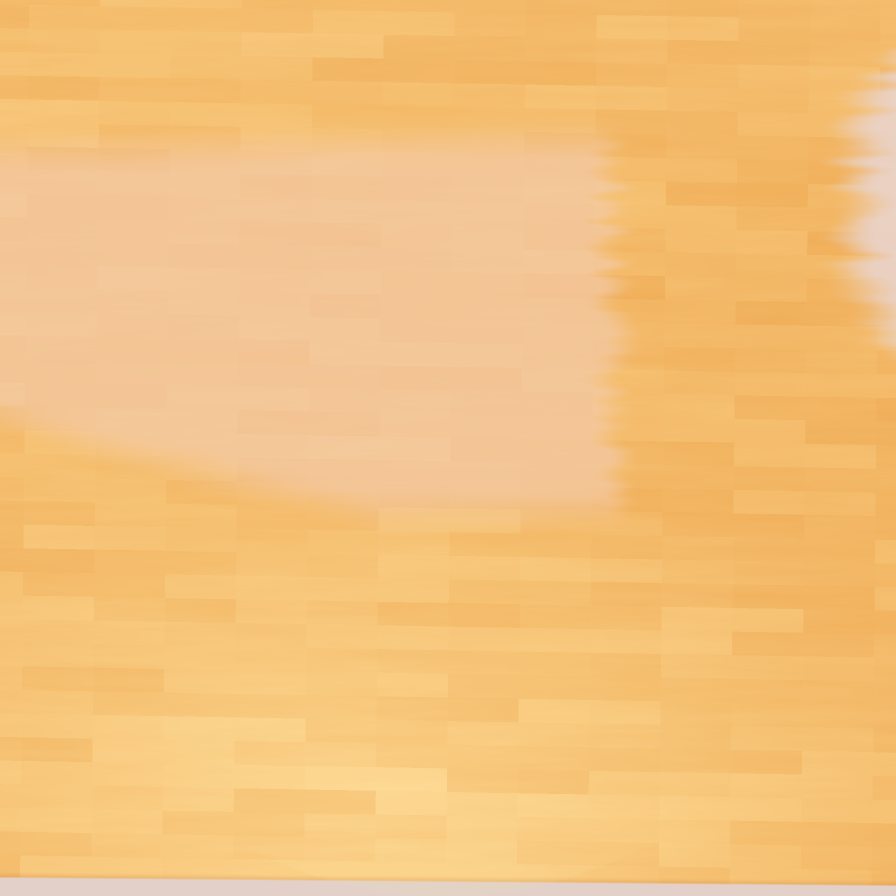
This texture is drawn by a Shadertoy shader. Its source:

```glsl
// A warm parquet floor seen from above, with two pale window reflections.
// Planks come from a slightly skewed grid with hashed tones and stretched grain;
// soft masks with ragged rims lay the reflections, a glow and a skirting board on top.

const vec3 DARK_WOOD  = vec3(0.948, 0.708, 0.383);
const vec3 LIGHT_WOOD = vec3(0.985, 0.830, 0.550);
const vec3 PINK_SHEEN = vec3(0.955, 0.800, 0.685);
const vec3 PALE_SHEEN = vec3(0.915, 0.825, 0.785);
const vec3 SKIRTING   = vec3(0.890, 0.820, 0.790);

const float ROW_HEIGHT = 0.02637;
const float CELL_WIDTH = 0.0792;

float hash(vec2 p) {
    vec3 q = fract(vec3(p.xyx) * 0.1031);
    q += dot(q, q.yzx + 33.33);
    return fract((q.x + q.y) * q.z);
}

float noise(vec2 p) {
    vec2 i = floor(p), f = fract(p);
    f = f * f * (3.0 - 2.0 * f);
    float low  = mix(hash(i), hash(i + vec2(1, 0)), f.x);
    float high = mix(hash(i + vec2(0, 1)), hash(i + vec2(1, 1)), f.x);
    return mix(low, high, f.y);
}

// Signed fibre pattern, stretched along the planks.
float grain(vec2 p) {
    float sum = 0.0, amp = 0.5;
    vec2 freq = vec2(7.0, 75.0);
    for (int i = 0; i < 4; i++) {
        sum += amp * (noise(p * freq + float(i) * 17.0) - 0.5);
        freq *= 2.03;
        amp *= 0.6;
    }
    return sum;
}

// Signed tone of the plank under p; neighbouring rows are staggered by half a plank.
float plankTone(vec2 p) {
    float down = 1.0 - p.y;
    float row  = floor((down - 0.0841 - 0.0175 * p.x) / ROW_HEIGHT);
    float cell = floor((p.x - 0.0326 + 0.0104 * down) / CELL_WIDTH);
    float stagger = 1.0 - mod(row, 2.0);
    float plank = floor((cell + stagger) * 0.5);
    float wide  = hash(vec2(plank, row) + 41.0) - 0.5;
    float small = hash(vec2(cell, row) + 97.0) - 0.5;
    return 0.8 * wide + 0.2 * small;
}

// Averages four samples so that plank edges stay smooth.
float smoothTone(vec2 p, float pixel) {
    float sum = 0.0;
    for (int i = 0; i < 4; i++) {
        vec2 corner = vec2(i % 2, i / 2) - 0.5;
        sum += plankTone(p + corner * pixel * 0.5);
    }
    return sum * 0.25;
}

// One below the edge, zero above it, with a soft step between.
float below(float edge, float softness, float v) {
    return 1.0 - smoothstep(edge - softness, edge + softness, v);
}

// Broad light on the wood: a glow at the bottom, dimmer on the right.
float floorLight(vec2 p) {
    vec2 g = (p - vec2(0.42, 0.06)) / vec2(0.50, 0.32);
    float glow = exp(-dot(g, g));
    return 0.06 + 0.75 * glow + 0.15 * smoothstep(0.60, 1.0, p.y)
         + 0.10 * (1.0 - p.x);
}

// Large reflection: straight right side, curved lower left side.
float largeSheen(vec2 p, float ragged) {
    float curve  = pow(max(1.0 - p.x / 0.43, 0.0), 1.2);
    float bottom = 0.427 + 0.111 * curve;
    float top    = 0.832 + 0.020 * p.x;
    return below(0.685, 0.024, p.x + ragged)
         * below(top, 0.030, p.y)
         * (1.0 - below(bottom, 0.028, p.y + 0.3 * ragged));
}

// Bright reflection bulging in from the right side.
float sideSheen(vec2 p, float ragged) {
    float q = (p.y - 0.772) / 0.15;
    float edge = 0.956 + 0.04 * q * q * q * q;
    return 1.0 - below(edge, 0.036, p.x + ragged);
}

void mainImage(out vec4 fragColor, in vec2 fragCoord) {
    vec2 p = fragCoord / iResolution.xy;
    float pixel = 1.0 / min(iResolution.x, iResolution.y);

    // Wood
    float disc = below(0.480, 0.002, length(p - vec2(0.497, 0.480)));
    float light = floorLight(p) + 0.50 * smoothTone(p, pixel) + 0.26 * grain(p);
    light -= 0.14 * (1.0 - disc) * below(0.045, 0.035, p.y);
    vec3 col = mix(DARK_WOOD, LIGHT_WOOD, light);

    // Reflections with streaked rims
    float ragged = 0.035 * (noise(vec2(p.x * 9.0, p.y * 105.0)) - 0.5);
    col = mix(col, PINK_SHEEN, 0.65 * largeSheen(p, ragged));
    col = mix(col, PALE_SHEEN, 0.93 * sideSheen(p, ragged));

    // Skirting board and its contact shadow
    float boardTop = 0.0208 - 0.0091 * p.x;
    col *= 1.0 - vec3(0.05, 0.10, 0.14) * below(boardTop + 0.003, 0.004, p.y);
    vec3 board = SKIRTING + disc * vec3(0.0, 0.008, -0.02);
    col = mix(col, board, below(boardTop, 0.0008 + 0.5 * pixel, p.y));

    fragColor = vec4(col, 1.0);
}
```
